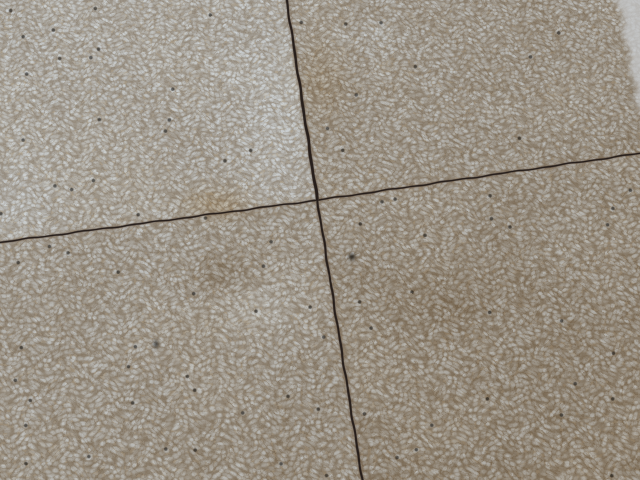
This texture is drawn by a WebGL 2 fragment shader. Its source:

```glsl
#version 300 es
precision highp float;
// Four rough sandstone slabs meeting at a tilted cross of thin dark joints.
uniform vec2 u_resolution;
out vec4 fragColor;

float hash(vec2 p) {
  vec3 q = fract(vec3(p.xyx) * 0.1031);
  q += dot(q, q.yzx + 33.33);
  return fract((q.x + q.y) * q.z);
}

// Cellular noise: x = distance to the nearest seed, y = random value of that seed.
vec2 cells(vec2 p) {
  vec2 base = floor(p), nearest = vec2(9.0, 0.0);
  for (int j = -1; j <= 1; j++)
    for (int i = -1; i <= 1; i++) {
      vec2 id = base + vec2(i, j);
      vec2 seed = id + vec2(hash(id), hash(id + 57.3));
      float d = distance(p, seed);
      if (d < nearest.x) nearest = vec2(d, hash(id + 19.7));
    }
  return nearest;
}

// Layered, turned sines for broad soft mottling, about -1 to 1.
float mottle(vec2 p) {
  float sum = 0.0, amp = 0.5;
  for (int i = 0; i < 4; i++) {
    sum += amp * sin(p.x + 1.7 * sin(p.y)) * cos(p.y + 1.3 * sin(p.x * 0.8));
    p = mat2(1.5, 1.1, -1.1, 1.5) * p + 2.3;
    amp *= 0.65;
  }
  return sum;
}

// Soft round stain.
float blob(vec2 p, vec2 center, vec2 radius) {
  vec2 d = (p - center) / radius;
  return exp(-dot(d, d));
}

// Dark joint coverage at a signed distance from its centre line.
float joint(float d, float halfWidth, float soft) {
  return 1.0 - smoothstep(halfWidth - soft, halfWidth + soft, abs(d));
}

void main() {
  vec2 p = gl_FragCoord.xy / u_resolution.y;
  float soft = max(0.8 / u_resolution.y, 0.001);

  // Slab layout: skewed distances to the two joints
  vec2 d = p - vec2(0.661, 0.583);
  float wobble = 0.0007 * sin(p.x * 41.0 + p.y * 67.0) + 0.0005 * sin(p.x * 130.0 - p.y * 93.0);
  float across = d.x + d.y * (d.y > 0.0 ? 0.153 : 0.161) + wobble;
  float up = d.y - d.x * (d.x > 0.0 ? 0.145 : 0.133) + wobble;
  vec2 slab = step(0.0, vec2(across, up));
  float slabId = slab.x + 2.0 * slab.y;

  // Light falls from the upper left; each slab has its own tone
  float tone = 0.47 + 0.20 * (p.y - 0.5) - 0.10 * (p.x - 0.66);
  tone += slabId == 2.0 ? 0.06 : slabId == 3.0 ? -0.03 : slabId == 1.0 ? -0.04 : 0.02;
  float patches = mottle(p * 7.0 + slabId * 3.7);
  tone += 0.07 * patches;

  // Bleached and dirty areas
  float bleach = slabId == 2.0 ? blob(p, vec2(0.60, 0.75), vec2(0.13, 0.20))
    + 0.8 * blob(p, vec2(0.0, 0.57), vec2(0.12, 0.10)) : 0.0;
  bleach += 0.8 * blob(p, vec2(0.54, 0.36), vec2(0.08, 0.06));
  bleach += 0.8 * blob(p, vec2(0.79, 0.93), vec2(0.035, 0.025));
  bleach += 0.7 * blob(p, vec2(0.71, 0.915), vec2(0.025, 0.02));
  float dirt = blob(p, vec2(0.47, 0.425), vec2(0.07, 0.05));
  dirt += 0.6 * blob(p, vec2(0.91, 0.37), vec2(0.12, 0.09));
  float rust = blob(p, vec2(0.45, 0.575), vec2(0.06, 0.03)) + 0.6 * blob(p, vec2(0.67, 0.83), vec2(0.05, 0.08));
  tone += 0.20 * bleach - 0.18 * dirt - 0.12 * rust;

  // Pitted grain: pale flakes on tan ground, finer toward the far edge
  vec2 g = p * (0.92 + 0.16 * p.y) + slabId * 5.3;
  g += 0.004 * vec2(sin(g.y * 91.0 + 2.0 * sin(g.x * 37.0)), sin(g.x * 83.0));
  vec2 flake = cells(g * vec2(92.0, 108.0));
  vec2 grit = cells(g * 210.0 + 7.0);
  float pale = smoothstep(0.75, 0.15, flake.x) * (0.35 + 0.65 * flake.y);
  tone += 0.55 * (pale - 0.36) + 0.22 * (grit.y - 0.5) - 0.10 * (grit.x - 0.4);

  // Stone colour from brown hollows to cool pale flakes
  vec3 color = mix(vec3(0.48, 0.415, 0.33), vec3(0.76, 0.77, 0.77), clamp(tone, -0.1, 1.12));
  float ochre = 0.35 * rust + 0.3 * smoothstep(0.75, 1.0, grit.y) * (1.0 - pale) + 0.08 * max(patches, 0.0);
  color *= mix(vec3(1.0), vec3(1.02, 0.90, 0.70), clamp(ochre, 0.0, 0.7));

  // Sparse dark mineral specks
  vec2 speck = cells(p * 31.0 + 3.0);
  color *= 1.0 - 0.5 * step(0.94, speck.y) * smoothstep(0.17, 0.05, speck.x);
  color *= 1.0 - 0.6 * blob(p, vec2(0.733, 0.465), vec2(0.007));
  color *= 1.0 - 0.5 * blob(p, vec2(0.325, 0.283), vec2(0.006, 0.008));

  // Pale strip beyond the far right edge
  float edge = p.x - 1.288 - 0.19 * (1.0 - p.y) + 0.004 * sin(p.y * 90.0);
  color = mix(color, vec3(0.78, 0.79, 0.80), 0.75 * smoothstep(-0.012, 0.012, edge) * smoothstep(0.74, 0.80, p.y));

  // Joints: worn brown lips, then the dark gap, widest above the crossing
  float nearWidth = d.y > 0.0 ? 0.0033 - 0.0025 * d.y : 0.0023;
  float lip = max(joint(across, 0.005, 0.004), joint(up, 0.0035, 0.003));
  float gap = max(joint(across, nearWidth, soft), joint(up, 0.0017, soft));
  color = mix(color, vec3(0.42, 0.34, 0.26), 0.4 * lip);
  color = mix(color, vec3(0.12, 0.09, 0.08), 0.92 * gap);

  fragColor = vec4(color, 1.0);
}
```
